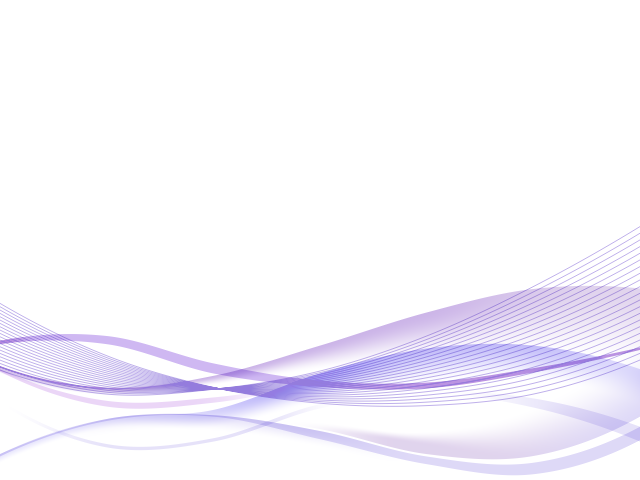
A Shadertoy shader for this background:

```glsl
// Layered translucent waves in violet and blue flowing over a white ground.
// Every edge is a smooth spline of height over x; ribbons, fading veils and a
// fan of fine lines are built between such edges and multiplied as inks.

const int KNOTS = 7;

const vec3 VIOLET = vec3(0.81, 0.72, 0.95);
const vec3 ORCHID = vec3(0.70, 0.52, 0.86);
const vec3 PINK   = vec3(0.92, 0.84, 0.97);
const vec3 MAUVE  = vec3(0.80, 0.71, 0.91);
const vec3 HAZE   = vec3(0.88, 0.83, 0.93);
const vec3 BLUE   = vec3(0.67, 0.64, 0.97);
const vec3 LILAC  = vec3(0.87, 0.85, 0.97);
const vec3 LINE   = vec3(0.56, 0.46, 0.86);

// Height at x of a cubic spline through evenly spaced knots
float spline(float x, float k[KNOTS]) {
    float s = clamp(x, 0.0, 0.9999) * float(KNOTS - 1);
    int i = int(s);
    float t = s - float(i);
    float b = k[i], c = k[i + 1];
    float a = i > 0 ? k[i - 1] : 3.0 * b - 3.0 * c + k[i + 2];
    float d = i < KNOTS - 2 ? k[i + 2] : 3.0 * c - 3.0 * b + k[i - 1];
    return b + 0.5 * t * (c - a + t * (2.0 * a - 5.0 * b + 4.0 * c - d
             + t * (3.0 * (b - c) + d - a)));
}

// Coverage of the region under an edge
float below(float y, float edge, float px) {
    return clamp((edge - y) / px + 0.5, 0.0, 1.0);
}

// Coverage between two edges
float ribbon(float y, float top, float bottom, float px) {
    return max(below(y, top, px) - below(y, bottom, px), 0.0);
}

// Crisp upper edge, dissolving downwards over the given depth
float veil(float y, float edge, float depth, float px) {
    return below(y, edge, px) * (1.0 - smoothstep(0.0, depth, edge - y));
}

// Thin stroke that keeps its weight at any size
float stroke(float y, float center, float width, float px) {
    float w = max(width, px);
    return clamp(0.5 * (w + px) - abs(y - center), 0.0, px) / px * width / w;
}

vec3 ink(vec3 base, vec3 tint, float amount) {
    return base * mix(vec3(1.0), tint, clamp(amount, 0.0, 1.0));
}

void mainImage(out vec4 fragColor, in vec2 fragCoord) {
    float x = fragCoord.x / iResolution.x;
    float y = fragCoord.y / iResolution.y;
    float px = 1.0 / iResolution.y;
    vec3 col = vec3(1.0);

    // Pale ribbon behind everything
    float paleTop = spline(x, float[KNOTS](.167, .075, .087, .158, .184, .170, .111));
    float paleLow = spline(x, float[KNOTS](.160, .068, .080, .149, .179, .151, .080));
    float paleFade = 0.75 * smoothstep(0.0, 0.18, x) * (1.0 - smoothstep(0.4, 0.54, x))
                   + 0.75 * smoothstep(0.7, 0.9, x);
    col = ink(col, LILAC, paleFade * ribbon(y, paleTop, paleLow, px));

    // Lower swell: soft top, crisp foot, then a separate band under a white gap
    float hazeTop = spline(x, float[KNOTS](.050, .120, .135, .115, .092, .118, .235));
    float hazeLow = spline(x, float[KNOTS](.050, .120, .135, .106, .054, .050, .132));
    float bandTop = spline(x, float[KNOTS](.054, .127, .135, .102, .049, .036, .111));
    float bandLow = spline(x, float[KNOTS](.049, .123, .132, .085, .033, .012, .083));
    float softness = mix(0.012, 0.11, smoothstep(0.6, 1.0, x));
    float haze = (1.0 - below(y, hazeLow, px)) * smoothstep(0.44, 0.62, x)
               * (1.0 - smoothstep(hazeTop - softness, hazeTop + 0.5 * softness, y));
    col = ink(col, mix(HAZE, LILAC, smoothstep(0.75, 1.0, x)), haze);
    col = ink(col, LILAC, ribbon(y, bandTop, bandLow, px));
    float shade = 0.7 * smoothstep(0.08, 0.25, x) * (1.0 - smoothstep(0.45, 0.65, x));
    col = ink(col, LILAC, shade * veil(y, bandTop, 0.035, px));

    // Blue wave, densest where the layers cross
    float blueTop = spline(x, float[KNOTS](.054, .127, .146, .222, .274, .280, .231));
    float blueDepth = mix(0.02, 0.075, smoothstep(0.1, 0.7, x));
    float blueAmount = mix(0.3, 0.68, smoothstep(0.22, 0.45, x))
                     + 0.3 * exp(-pow((x - 0.5) / 0.09, 2.0))
                     - 0.3 * smoothstep(0.82, 1.0, x);
    col = ink(col, BLUE, blueAmount * veil(y, blueTop, blueDepth, px));

    // Large mauve wave
    float mauveTop = spline(x, float[KNOTS](.236, .191, .217, .280, .349, .398, .399));
    float mauveDepth = mix(0.015, 0.17, smoothstep(0.25, 1.05, x));
    vec3 mauve = mix(MAUVE, HAZE, smoothstep(0.65, 0.95, x));
    col = ink(col, mauve, veil(y, mauveTop, mauveDepth, px));
    col = ink(col, ORCHID, (1.0 - smoothstep(0.1, 0.3, x)) * stroke(y, mauveTop, 0.003, px));

    // Pink ribbon at the lower left
    float pinkTop = spline(x, float[KNOTS](.231, .165, .172, .205, .240, .250, .250));
    float pinkLow = spline(x, float[KNOTS](.226, .153, .161, .201, .238, .248, .248));
    col = ink(col, PINK, (1.0 - smoothstep(0.3, 0.46, x)) * ribbon(y, pinkTop, pinkLow, px));

    // Violet ribbon, turning deeper as it narrows
    float violetTop = spline(x, float[KNOTS](.290, .300, .243, .207, .203, .233, .276));
    float violetLow = spline(x, float[KNOTS](.283, .283, .222, .194, .191, .224, .271));
    float deepen = 1.0 - smoothstep(0.0, 0.06, x) + 0.7 * smoothstep(0.4, 0.7, x);
    col = ink(col, mix(VIOLET, ORCHID, deepen), ribbon(y, violetTop, violetLow, px));

    // Fan of fine lines twisting through a common crossing
    float fanA = spline(x, float[KNOTS](.368, .259, .193, .160, .155, .179, .250));
    float fanB = spline(x, float[KNOTS](.229, .179, .189, .227, .300, .403, .528));
    const int LINES = 21;
    for (int i = 0; i < LINES; i++) {
        float center = mix(fanA, fanB, float(i) / float(LINES - 1));
        col = ink(col, LINE, 0.8 * stroke(y, center, 0.0015, px));
    }

    fragColor = vec4(max(col, mix(vec3(1.0), LINE, 0.95)), 1.0);
}
```
